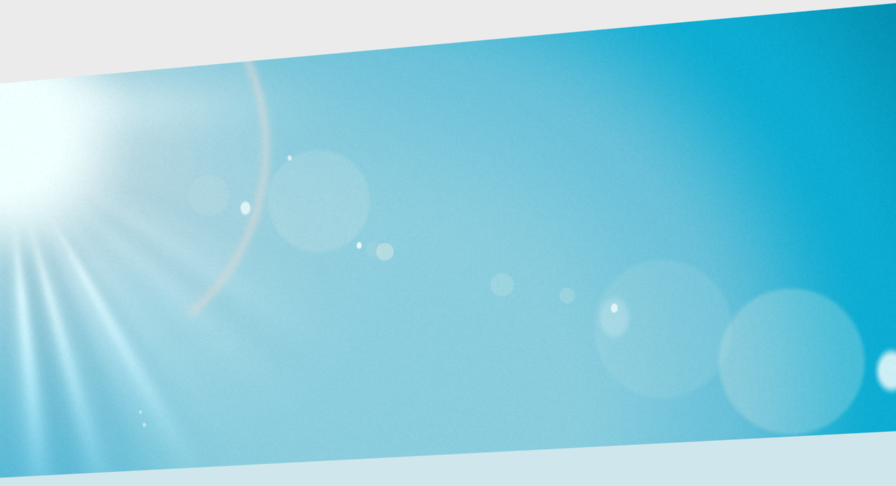
A Shadertoy shader for this background:

```glsl
// A slanted band of blue sky between two pale strips, lit by a sun at the left.
// Radial colour ramps build the sky and glow; angular beams, a halo arc and
// looped discs form the lens flare. Units: canvas height = 1, origin lower left.

#define SUN vec2(0.01, 0.72)
#define HAZE_CENTER vec2(0.79, 0.16)
#define HALO_CENTER vec2(0.096, 0.694)
#define HALO_RADIUS 0.451
#define HALO_WIDTH 0.011
#define GLOW_SIZE 0.50
#define RAY_STRENGTH 0.16
#define GRAIN 0.014

const vec3 TOP_STRIP    = vec3(0.922, 0.922, 0.922);
const vec3 BOTTOM_STRIP = vec3(0.810, 0.905, 0.925);
const vec3 SKY_PALE     = vec3(0.540, 0.805, 0.870);
const vec3 SKY_MID      = vec3(0.400, 0.752, 0.850);
const vec3 SKY_DEEP     = vec3(0.050, 0.675, 0.825);
const vec3 SKY_DARK     = vec3(0.010, 0.560, 0.690);
const vec3 HAZE_GREY    = vec3(0.830, 0.880, 0.895);
const vec3 SUN_WHITE    = vec3(0.940, 1.000, 1.000);
const vec3 HALO_PINK    = vec3(0.850, 0.850, 0.850);
const vec3 FLARE_TINT   = vec3(0.850, 0.910, 0.900);

// Flare parts: centre, radius, opacity
const vec4 GHOSTS[8] = vec4[8](
    vec4(0.430, 0.598, 0.042, 0.14), vec4(0.656, 0.586, 0.105, 0.20),
    vec4(0.770, 0.487, 0.016, 0.12), vec4(0.792, 0.482, 0.018, 0.50),
    vec4(1.033, 0.414, 0.024, 0.22), vec4(1.167, 0.392, 0.016, 0.24),
    vec4(1.364, 0.323, 0.142, 0.13), vec4(1.629, 0.256, 0.150, 0.27));
const vec4 GLINTS[8] = vec4[8](
    vec4(0.505, 0.572, 0.010, 0.80), vec4(0.596, 0.675, 0.004, 0.80),
    vec4(0.739, 0.495, 0.005, 0.95), vec4(1.264, 0.347, 0.030, 0.26),
    vec4(1.264, 0.366, 0.007, 0.85), vec4(1.835, 0.237, 0.030, 0.85),
    vec4(0.297, 0.126, 0.003, 0.60), vec4(0.289, 0.152, 0.003, 0.50));

float hash(vec2 p) {
    vec3 q = fract(vec3(p.xyx) * 0.1031);
    q += dot(q, q.yzx + 33.33);
    return fract((q.x + q.y) * q.z);
}

float noise(float x) {
    float i = floor(x), f = fract(x);
    return mix(hash(vec2(i, 7.0)), hash(vec2(i + 1.0, 7.0)), f * f * (3.0 - 2.0 * f));
}

float gauss(float x, float width) {
    return exp(-x * x / (width * width));
}

// Coverage of a shape from its signed distance
float cover(float dist, float soft) {
    return 1.0 - smoothstep(-soft, soft, dist);
}

vec3 skyColor(vec2 p) {
    float d = length(p - HAZE_CENTER);
    vec3 c = mix(SKY_PALE, SKY_MID, smoothstep(0.35, 0.80, d));
    c = mix(c, SKY_DEEP, smoothstep(0.70, 1.03, d));
    c = mix(c, SKY_DARK, smoothstep(1.03, 1.40, d));
    return mix(c, vec3(0.27, 0.70, 0.83), 0.75 * gauss(length(p - vec2(0.02, 0.0)), 0.32));
}

// Beams fan downward from the sun; the angle is measured from straight down
float beams(vec2 v) {
    float angle = atan(v.x, -v.y), beam = 0.0;
    for (int i = 0; i < 3; i++) {
        float k = float(i);
        beam += gauss(angle - 0.105 - 0.13 * k - 0.037 * k * k, 0.035);
    }
    beam += 0.8 * (noise(angle * 11.0 + 20.0) - 0.4);
    float d = length(v);
    return beam * smoothstep(0.15, 0.35, d) * (1.0 - smoothstep(0.4, 0.9, d))
         * (1.0 - smoothstep(0.7, 1.5, abs(angle)));
}

void mainImage(out vec4 fragColor, in vec2 fragCoord) {
    float px = 1.0 / iResolution.y;
    vec2 p = fragCoord * px;
    vec2 v = p - SUN;
    float d = length(v);

    // Sky, haze and beams
    vec3 col = skyColor(p);
    col = mix(col, HAZE_GREY, 0.92 * gauss(d, GLOW_SIZE));
    col += RAY_STRENGTH * beams(v) * vec3(0.9, 0.6, 0.5);

    // Halo arc with a faint inner veil
    vec2 h = p - HALO_CENTER;
    float ring = length(h) - HALO_RADIUS;
    float arc = smoothstep(-0.90, -0.82, atan(h.y, h.x));
    col = mix(col, HAZE_GREY, 0.13 * cover(ring, 0.02) * arc);
    col = mix(col, HALO_PINK, 0.50 * gauss(ring, HALO_WIDTH) * arc);

    // Sun core and its sideways streak
    col = mix(col, SUN_WHITE, 0.55 * gauss(v.x, 0.38) * gauss(v.y - 0.06, 0.055));
    col = mix(col, SUN_WHITE, 1.0 - smoothstep(0.10, 0.29, d));

    // Flare discs and tall bright glints
    for (int i = 0; i < 8; i++) {
        vec4 g = GHOSTS[i];
        float soft = max(px, 0.05 * g.z);
        col = mix(col, FLARE_TINT, g.w * cover(length(p - g.xy) - g.z, soft));
        g = GLINTS[i];
        float r = length((p - g.xy) * vec2(1.0, 0.75));
        col = mix(col, vec3(0.93, 0.98, 0.98), g.w * cover(r - g.z, max(px, 0.3 * g.z)));
    }
    col += GRAIN * (hash(floor(p * 278.0)) - 0.5);

    // Slanted strips above and below
    float topEdge = 0.828 + 0.0898 * p.x;
    float bottomEdge = 0.017 + 0.052 * p.x;
    col = mix(col, TOP_STRIP, cover(topEdge - p.y, px));
    col = mix(col, BOTTOM_STRIP, cover(p.y - bottomEdge, px));
    fragColor = vec4(clamp(col, 0.0, 1.0), 1.0);
}
```
